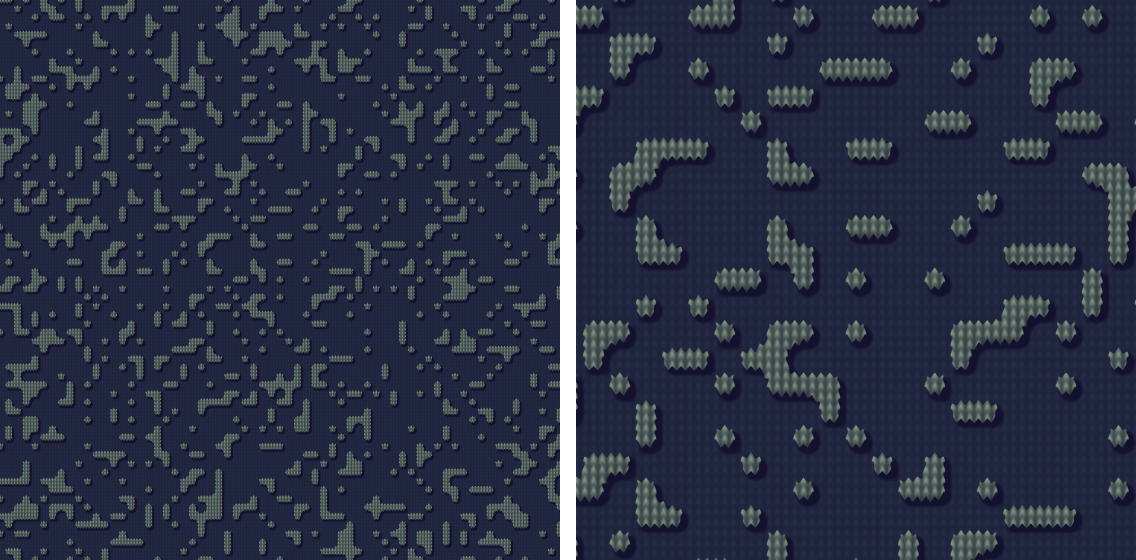
Left: the whole. Right: its middle third, enlarged.
Write a WebGL 2 fragment shader that draws this pattern.

```glsl
#version 300 es
precision highp float;

// Knitted fabric: random grey-green blocks stand raised on dark navy.
// A smooth lattice field of on/off cells is thresholded into rounded islands,
// whose edges and shading follow the stitches; a shadow falls to lower right.

uniform vec2 u_resolution;
out vec4 outColor;

const float CELLS = 64.0;      // lattice cells across the canvas
const float COVERAGE = 0.295;  // share of lattice points switched on
const float TAU = 6.2831853;

float hash(vec2 p) {
    vec3 q = fract(vec3(p.xyx) * vec3(0.1031, 0.1030, 0.0973));
    q += dot(q, q.yzx + 33.33);
    return fract((q.x + q.y) * q.z);
}

float lit(vec2 node) {
    return step(hash(node + 17.0), COVERAGE);
}

// Smoothly interpolated on/off lattice: 1 on lit nodes, 0 on dark ones
float islandField(vec2 p) {
    vec2 i = floor(p);
    vec2 f = smoothstep(0.0, 1.0, p - i);
    float lower = mix(lit(i), lit(i + vec2(1, 0)), f.x);
    float upper = mix(lit(i + vec2(0, 1)), lit(i + vec2(1, 1)), f.x);
    return mix(lower, upper, f.y);
}

// Colour of the fabric at p, in lattice units
vec3 fabric(vec2 p) {
    // Chevron stitches: three columns per cell, rows bent into a V
    float bend = 2.0 * abs(fract(p.x * 3.0 + 0.5) - 0.5);
    float column = 0.5 + 0.5 * cos(TAU * p.x * 3.0);
    float row = 0.5 + 0.5 * cos(TAU * (p.y * 2.5 + 0.4 * bend));
    float stitch = (0.1 + 0.9 * column) * (0.4 + 0.6 * row);

    // Navy ground with faint stitches and the cast shadow
    vec3 ground = vec3(0.13, 0.15, 0.25) * (0.91 + 0.22 * stitch);
    float shadow = smoothstep(0.45, 0.7, islandField(p + vec2(-0.18, 0.18)));
    ground = mix(ground, vec3(0.075, 0.065, 0.175), shadow);

    // Raised wool: the stitches make its outline jagged
    vec2 bent = p + vec2(0.0, 0.2 * (bend - 0.5));
    float field = islandField(bent);
    float wool = smoothstep(-0.03, 0.03, field - 0.7 - 0.1 * (0.5 - row));

    // Slightly brighter rim on the side facing the light
    float rim = field - islandField(bent + vec2(-0.12, 0.12));
    float light = clamp(0.03 + 0.95 * stitch + 0.5 * rim, 0.0, 1.0);
    vec3 yarn = mix(vec3(0.20, 0.23, 0.26), vec3(0.49, 0.57, 0.50), light);

    return mix(ground, yarn, wool);
}

void main() {
    // Average 3 x 3 samples per pixel to keep the fine stitches smooth
    vec3 color = vec3(0.0);
    for (int k = 0; k < 9; k++) {
        vec2 jitter = (vec2(k % 3, k / 3) - 1.0) / 3.0;
        color += fabric((gl_FragCoord.xy + jitter) / u_resolution.y * CELLS);
    }
    outColor = vec4(color / 9.0, 1.0);
}
```
